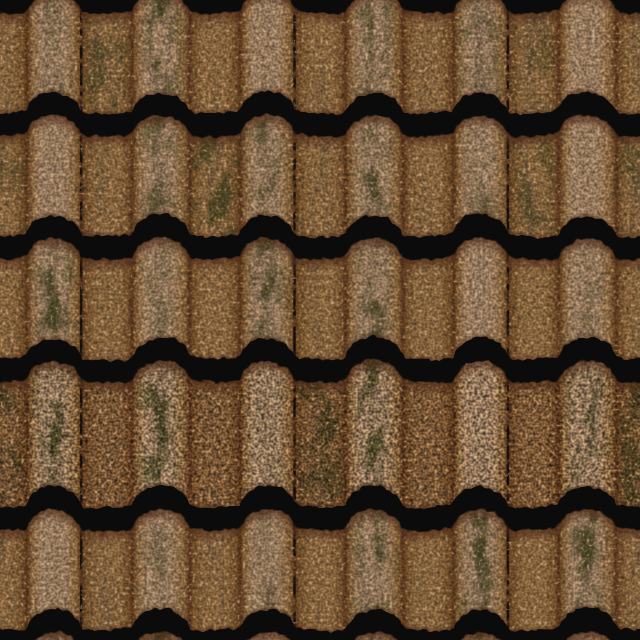
A Shadertoy shader for this texture:

```glsl
const float COLUMNS = 6.0;
const float ROWS = 5.0;
const float ROW_STEP = 0.1922;    // usual exposed height of a course
const float TALL_EXTRA = 0.039;   // extra height of the one taller course
const float FIRST_EDGE = 0.013;
const float BARREL_RISE = 0.034;
const float SHADOW_DEPTH = 0.035;

const vec3 SHADOW = vec3(0.045, 0.043, 0.042);
const vec3 RUST = vec3(0.30, 0.16, 0.09);
const vec3 UMBER = vec3(0.42, 0.29, 0.15);
const vec3 CLAY = vec3(0.53, 0.395, 0.245);
const vec3 DUST = vec3(0.62, 0.50, 0.385);
const vec3 SPECK = vec3(0.76, 0.67, 0.57);
const vec3 SOOT = vec3(0.33, 0.27, 0.19);
const vec3 MOSS = vec3(0.24, 0.23, 0.11);

float hash(vec2 p) {
    vec3 q = fract(p.xyx * 0.1031);
    q += dot(q, q.yzx + 33.33);
    return fract((q.x + q.y) * q.z);
}

float cornerSlope(vec2 cell, vec2 offset, vec2 cells, float seed) {
    float angle = 6.2831853 * hash(mod(cell, cells) + seed);
    return dot(vec2(cos(angle), sin(angle)), offset);
}

// Gradient noise that wraps over the unit square
float wrapNoise(vec2 uv, vec2 cells, float seed) {
    vec2 p = uv * cells, i = floor(p), f = p - i;
    vec2 w = f * f * f * (f * (f * 6.0 - 15.0) + 10.0);
    vec2 e = vec2(1.0, 0.0);
    float low = mix(cornerSlope(i, f, cells, seed),
                    cornerSlope(i + e.xy, f - e.xy, cells, seed), w.x);
    float high = mix(cornerSlope(i + e.yx, f - e.yx, cells, seed),
                     cornerSlope(i + e.xx, f - e.xx, cells, seed), w.x);
    return mix(low, high, w.y);
}

// Height of the lower edge of a course
float courseEdge(float row) {
    float cycle = floor(row / ROWS);
    float k = row - cycle * ROWS;
    return cycle + FIRST_EDGE + ROW_STEP * k + TALL_EXTRA * step(1.5, k);
}

// Rounded arch with a small fillet where it meets the pan
float barrelProfile(float u) {
    float e = 1.0 - u * u;
    return sqrt(0.5 * (e + sqrt(e * e + 0.012)));
}

vec3 barrelColor(float u, float dirt, float moss) {
    vec3 color = mix(DUST, CLAY, smoothstep(0.35, 0.9, abs(u + 0.05)));
    color = mix(color, UMBER, 0.75 * smoothstep(0.72, 1.0, abs(u)));
    float crown = exp(-3.5 * u * u);
    color = mix(color, SOOT, crown * dirt);
    return mix(color, MOSS, exp(-2.5 * u * u) * moss);
}

vec3 panColor(float v, float dirt, float moss) {
    vec3 color = mix(CLAY, UMBER, smoothstep(0.3, 1.0, abs(v)));
    color = mix(color, SOOT, exp(-5.0 * v * v) * dirt);
    return mix(color, MOSS, (1.0 - 0.5 * v * v) * moss);
}

void mainImage(out vec4 fragColor, in vec2 fragCoord) {
    vec2 uv = fragCoord / iResolution.xy;

    // Barrels sit mid-cell, pans straddle the cell borders
    float x = uv.x * COLUMNS - 0.008;
    float column = mod(floor(x), COLUMNS);
    float panColumn = mod(floor(x + 0.5), COLUMNS);
    float paired = mod(column, 2.0);
    float u = (fract(x) - 0.5) / mix(0.248, 0.262, paired);
    float v = (fract(x + 0.5) - 0.5) / 0.25;

    // Courses follow the arch line, with slightly chipped edges
    float chips = 0.005 * wrapNoise(uv, vec2(90.0), 3.0)
                + 0.007 * wrapNoise(uv, vec2(12.0, 5.0), 7.0);
    float y = uv.y - BARREL_RISE * barrelProfile(u) + chips;
    float soft = clamp(fwidth(y), 0.0015, 0.01);
    float course = -1.0;
    for (float k = 0.0; k <= ROWS; k++) {
        if (y >= courseEdge(k)) course = k;
    }
    float above = y - courseEdge(course);
    float below = courseEdge(course + 1.0) - SHADOW_DEPTH - y;
    float row = mod(course, ROWS);

    // Weathering, different on every barrel and pan
    float barrelAge = hash(vec2(column, row) + 41.0);
    float panAge = hash(vec2(panColumn, row) + 83.0);
    float blotch = wrapNoise(uv, vec2(30.0, 17.0), 11.0)
                 + 0.6 * wrapNoise(uv, vec2(70.0, 45.0), 19.0);
    float patches = smoothstep(-0.2, 0.5, blotch);
    float streak = smoothstep(-0.3, 0.4, wrapNoise(uv, vec2(54.0, 10.0), 23.0));
    float barrelMoss = patches * smoothstep(0.25, 1.0, barrelAge + 0.25 * paired);
    float panMoss = 0.8 * patches * smoothstep(0.8, 1.0, panAge);
    vec3 barrel = barrelColor(u, 0.15 + 0.4 * streak * barrelAge, 0.85 * barrelMoss);
    vec3 pan = panColor(v, 0.5 * streak * panAge, panMoss);
    float oldCourse = 1.0 - step(0.5, abs(row - 1.0));
    pan = mix(pan, RUST, 0.22 * oldCourse);

    // Join of barrel and pan, with an open seam on every second barrel
    vec3 color = mix(barrel, pan, smoothstep(0.97, 1.03, abs(u)));
    float crease = exp(-pow((abs(u) - 1.03) / 0.09, 2.0));
    color = mix(color, RUST, 0.55 * crease);
    float gaps = smoothstep(-0.35, 0.1, wrapNoise(uv, vec2(60.0, 80.0), 29.0));
    float seam = (1.0 - smoothstep(0.02, 0.07, abs(u - 1.02))) * (1.0 - paired);
    color = mix(color, SHADOW, 0.85 * seam * gaps);

    // Sandy grain
    float grain = 0.75 * wrapNoise(uv, vec2(240.0), 31.0)
                + 0.5 * wrapNoise(uv, vec2(130.0), 37.0);
    color *= 1.0 + grain * (0.62 + 0.35 * oldCourse);
    color = mix(color, SPECK, 0.45 * smoothstep(0.22, 0.5, grain));

    // Rusty lips, then the black gap between courses
    color = mix(color, RUST, 0.6 * (1.0 - smoothstep(0.0, 0.009, above)));
    color = mix(color, RUST, 0.65 * (1.0 - smoothstep(0.0, 0.022, below)));
    float lit = smoothstep(0.0, soft, above) * smoothstep(-soft, soft, below);
    fragColor = vec4(mix(SHADOW, color, lit), 1.0);
}
```
